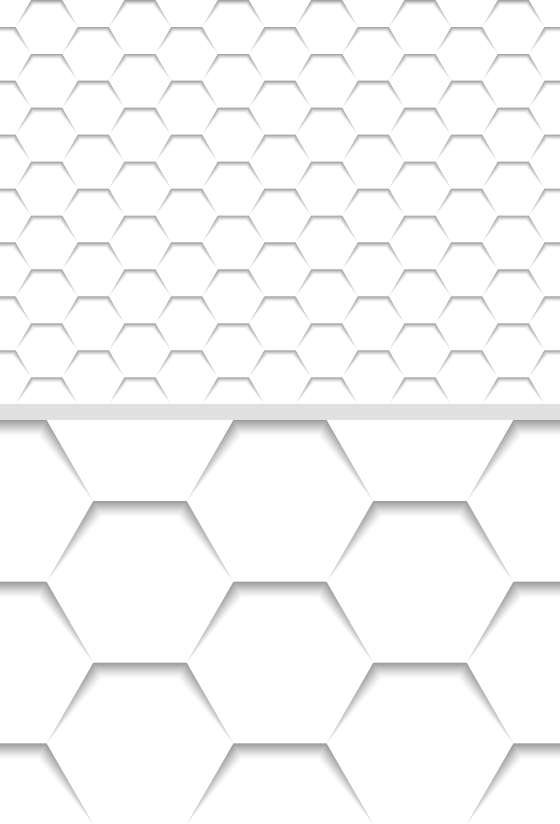
Top: the whole. Bottom: its middle third, enlarged.
This pattern is drawn by a Shadertoy shader. Its source:

```glsl
// White honeycomb of hexagonal cells, each with a soft inner shadow under its upper edges.

const float APOTHEM = 0.8660254;      // of a hexagon with circumradius 1
const float CELLS_ACROSS = 6.0;       // column pairs over the canvas width
const float SHADOW_DEPTH = 0.22;      // in circumradii
const float SHADOW_STRENGTH = 0.40;
const float SHADOW_FALLOFF = 1.4;
const int SAMPLES = 3;                // antialiasing samples per axis

// Offset from the nearest point of a rectangular lattice.
vec2 latticeOffset(vec2 p, vec2 origin, vec2 period) {
    return mod(p - origin + 0.5 * period, period) - 0.5 * period;
}

// Offset from the nearest hexagon centre, using two interleaved lattices.
vec2 hexOffset(vec2 p) {
    vec2 period = vec2(3.0, 2.0 * APOTHEM);
    vec2 a = latticeOffset(p, vec2(0.0), period);
    vec2 b = latticeOffset(p, 0.5 * period, period);
    return dot(a, a) < dot(b, b) ? a : b;
}

// Distance inward from the flat-topped hexagon border.
float hexInset(vec2 q) {
    q = abs(q);
    return APOTHEM - max(q.y, dot(q, vec2(APOTHEM, 0.5)));
}

// Shadow below the top edge, tapering to nothing at the side corners.
float innerShadow(vec2 q, float depth, float strength) {
    float taper = clamp(q.y / APOTHEM, 0.0, 1.0);
    float t = hexInset(q) / max(depth * taper, 1e-4);
    float fade = pow(clamp(1.0 - t, 0.0, 1.0), SHADOW_FALLOFF);
    return strength * mix(0.45, 1.0, taper) * fade;
}

void mainImage(out vec4 fragColor, in vec2 fragCoord) {
    float scale = 3.0 * CELLS_ACROSS / iResolution.x;
    vec2 topLeft = vec2(0.0, iResolution.y);

    // Average the shadow over the pixel to smooth the edges.
    float shadow = 0.0;
    for (int j = 0; j < SAMPLES; j++) {
        for (int i = 0; i < SAMPLES; i++) {
            vec2 jitter = (vec2(i, j) + 0.5) / float(SAMPLES) - 0.5;
            vec2 p = (fragCoord + jitter - topLeft) * scale;
            shadow += innerShadow(hexOffset(p), SHADOW_DEPTH, SHADOW_STRENGTH);
        }
    }
    shadow /= float(SAMPLES * SAMPLES);

    fragColor = vec4(vec3(1.0 - shadow), 1.0);
}
```
